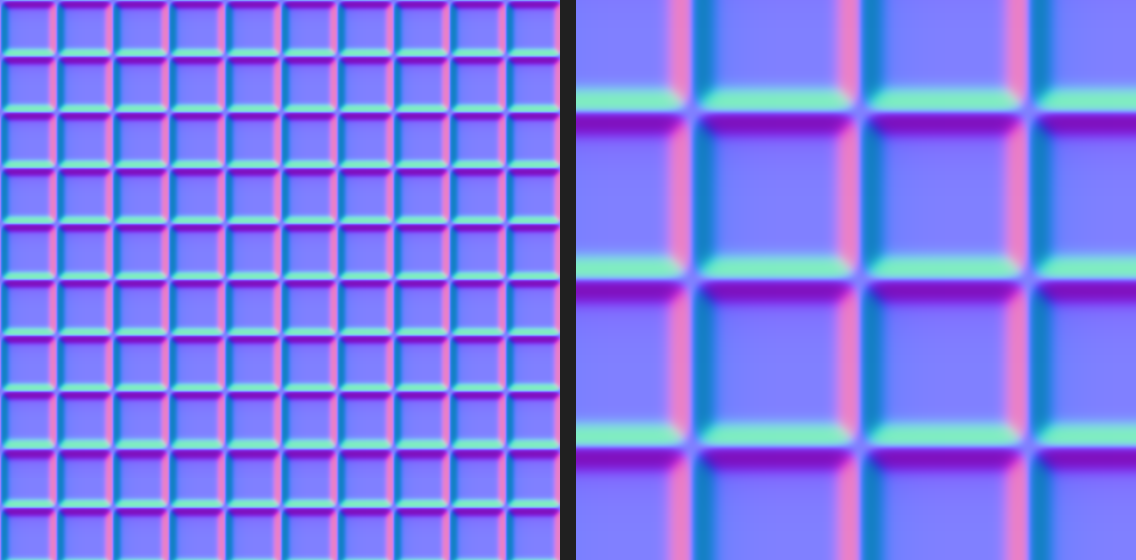
Left: the whole. Right: its middle third, enlarged.
Reproduce this texture map procedurally as a Shadertoy shader.

```glsl
// Tangent-space normal map of a ten by ten grid of square tiles with soft bevelled grooves.

#define TILE_PITCH   vec2(0.10026, 0.09967) // tile size, fraction of the canvas
#define GRID_OFFSET  vec2(0.0013, 0.0014)   // first groove, from the upper left
#define STEEPNESS    vec2(1.72, 1.9)        // slope of upright and level bevels
#define BEVEL_WIDTH  0.091                  // bevel falloff, fraction of a tile
#define TAIL_WIDTH   2.4                    // soft tail, in bevel widths
#define TAIL_AMOUNT  0.17                   // strength of the tail
#define STRETCH_ROW  7.0                    // rows below this one grow taller
#define STRETCH      vec2(0.028, 0.006)     // linear and quadratic growth
#define WIDE_GROOVE  8.0                    // level groove with broader bevels
#define WIDE_SCALE   1.2

// Tile coordinates counted from the upper left, with the lower rows stretched.
vec2 tileCoord(vec2 uv) {
    vec2 tile = (vec2(uv.x, 1.0 - uv.y) - GRID_OFFSET) / TILE_PITCH;
    float excess = max(tile.y - STRETCH_ROW, 0.0);
    tile.y -= excess * (STRETCH.x + STRETCH.y * excess);
    return tile;
}

// Bevel across the nearest groove: x is the height, y the outward slope.
vec2 bevel(float coord, float width) {
    float d = (coord - round(coord)) / width;
    float core = exp(-d * d);
    float tail = exp(-d * d / (TAIL_WIDTH * TAIL_WIDTH)) / (TAIL_WIDTH * TAIL_WIDTH);
    float tailAmount = d > 0.0 ? TAIL_AMOUNT : 0.0;
    return vec2(1.0 - core, -2.0 * d * (core + tailAmount * tail));
}

void mainImage(out vec4 fragColor, in vec2 fragCoord) {
    vec2 tile = tileCoord(fragCoord / iResolution.xy);

    // One groove is a little broader than the others.
    bool isWide = abs(round(tile.y) - WIDE_GROOVE) < 0.5;
    float levelWidth = BEVEL_WIDTH * (isWide ? WIDE_SCALE : 1.0);

    vec2 across = bevel(tile.x, BEVEL_WIDTH);
    vec2 down = bevel(tile.y, levelWidth);

    // Each slope fades out where it meets the other groove.
    vec2 slope = STEEPNESS * vec2(across.y * down.x, down.y * across.x);
    vec3 normal = normalize(vec3(slope, 1.0));

    fragColor = vec4(normal * 0.5 + 0.5, 1.0);
}
```
